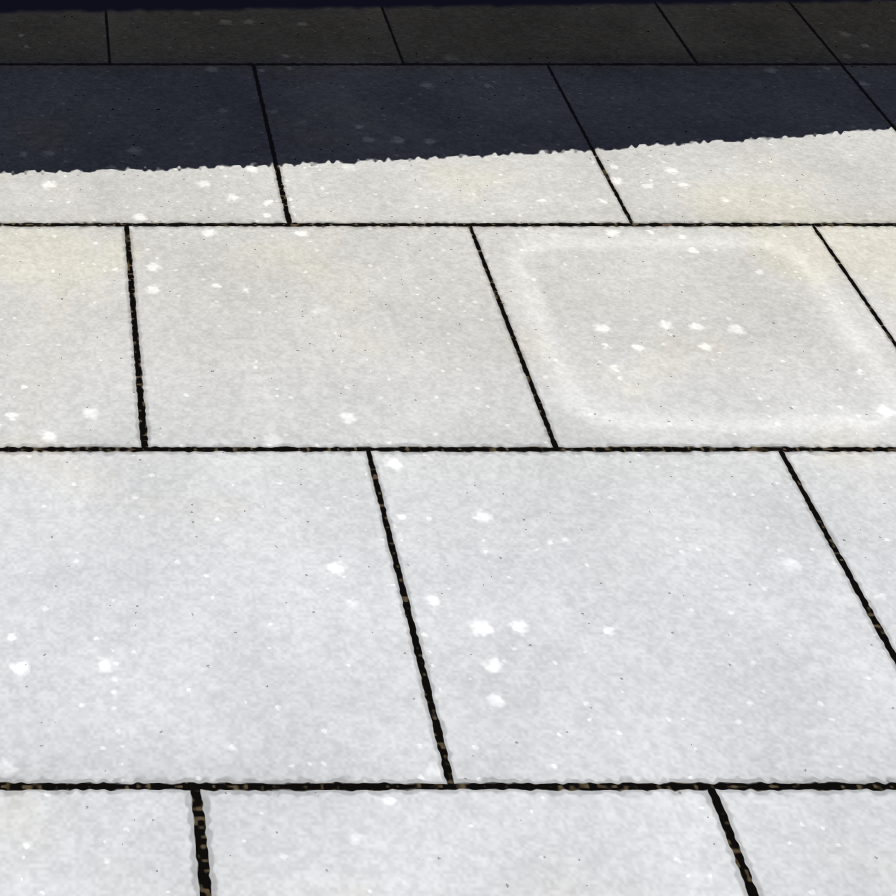
Write a Shadertoy shader that draws this texture.

```glsl
const float HORIZON = 1.0;      // height of the vanishing line above the top edge
const float VANISH_X = 0.039;
const float SLAB_WIDTH = 0.306; // at unit depth
const float ROW_DEPTH = 0.1335;

float hash(vec2 p) {
    vec3 q = fract(p.xyx * vec3(0.1031, 0.1030, 0.0973));
    q += dot(q, q.yzx + 33.33);
    return fract((q.x + q.y) * q.z);
}

float noise(vec2 p) {
    vec2 i = floor(p), f = fract(p);
    f = f * f * (3.0 - 2.0 * f);
    return mix(mix(hash(i), hash(i + vec2(1, 0)), f.x),
               mix(hash(i + vec2(0, 1)), hash(i + vec2(1, 1)), f.x), f.y);
}

float fbm(vec2 p) {
    float sum = 0.0, amp = 0.5;
    for (int i = 0; i < 4; i++) {
        sum += amp * noise(p);
        p = p * 2.03 + 17.1;
        amp *= 0.5;
    }
    return sum / 0.9375;
}

// One soft spot per grid cell, present with the given chance
float spots(vec2 p, float chance, float radius) {
    vec2 id = floor(p);
    vec2 centre = 0.3 + 0.4 * vec2(hash(id + 3.7), hash(id + 9.2));
    float size = radius * (0.4 + 0.6 * hash(id + 21.4));
    float d = length(fract(p) - centre) + 0.14 * (noise(p * 9.0) - 0.5);
    return step(hash(id), chance) * (1.0 - smoothstep(size * 0.3, size, d));
}

float stroke(float d, float halfWidth, float soft) {
    return 1.0 - smoothstep(halfWidth - soft, halfWidth + soft, d);
}

float rowOffset(float row) {
    float offsets[5] = float[5](0.255, 0.743, 0.267, 0.809, 0.312);
    return offsets[int(clamp(row, 0.0, 4.0))];
}

// Pale worn border, rounded at the corners, inside one slab
float wornFrame(vec2 local, float wobble) {
    vec2 q = abs(local - 0.5) - 0.27;
    float d = length(max(q, 0.0)) + min(max(q.x, q.y), 0.0) - 0.14;
    return exp(-pow((d + 0.04 * wobble) / 0.035, 2.0));
}

vec3 slabColor(vec2 plane, vec2 local, vec2 id, float down) {
    vec3 warm = vec3(0.850, 0.843, 0.820), cool = vec3(0.868, 0.873, 0.882);
    vec3 color = mix(warm, cool, smoothstep(0.25, 0.65, down));
    float cloud = fbm(plane * 4.0 + 5.0);
    color += 0.025 * (hash(id + 40.0) - 0.5) + 0.09 * (cloud - 0.5);
    color += vec3(0.02, 0.012, -0.015) * smoothstep(0.58, 0.8, fbm(plane * 2.3 + 31.0));

    // Fine grain, dark pits and pale flecks
    color += 0.065 * (noise(plane * 140.0) - 0.5) + 0.05 * (noise(plane * 60.0) - 0.5);
    color -= 0.22 * spots(plane * 34.0, 0.05, 0.16);
    color += 0.10 * spots(plane * 27.0 + 8.0, 0.10, 0.28);
    float cluster = smoothstep(0.42, 0.65, noise(plane * 2.7 + 12.0));
    color += 0.15 * cluster * spots(plane * 11.0 + 4.0, 0.22, 0.36);

    // Grime gathers along the near edge of each slab
    color -= 0.06 * smoothstep(0.86, 1.0, local.y) * fbm(plane * vec2(9.0, 30.0));
    float worn = id == vec2(1.0, 2.0) ? 1.0 : 0.0;
    color += 0.06 * worn * wornFrame(local, cloud - 0.5);
    return color;
}

void mainImage(out vec4 fragColor, in vec2 fragCoord) {
    vec2 uv = fragCoord / iResolution.xy;
    float soft = 0.9 / iResolution.y;
    float down = 1.0 - uv.y;
    float depth = down + HORIZON;

    // Project onto the paving: one unit per slab and per row
    vec2 plane = vec2((uv.x - VANISH_X) / (SLAB_WIDTH * depth),
                      1.0 + (0.933 - 1.0 / depth) / ROW_DEPTH);
    float row = floor(plane.y);
    float along = plane.x - rowOffset(row);
    vec2 id = vec2(floor(along), row);
    vec2 local = vec2(fract(along), fract(plane.y));
    vec3 color = slabColor(plane, local, id, down);

    // Joints, measured in canvas units; the far row holds one cut slab
    vec2 gap = min(local, 1.0 - local);
    if (row == 0.0) gap.x = min(gap.x, abs(along - 2.49));
    gap *= vec2(SLAB_WIDTH * depth, ROW_DEPTH * depth * depth);
    float ragged = noise(plane * 75.0) - 0.5;
    float jointSize = 0.75 + 0.4 * hash(vec2(round(along), row) + 6.0);
    vec2 halfWidth = depth * depth * vec2(0.0016 * jointSize, 0.00105);
    halfWidth *= 1.0 + vec2(0.5, 0.9) * ragged;
    float joint = max(stroke(gap.x, halfWidth.x, soft), stroke(gap.y, halfWidth.y, soft));
    float fringe = max(stroke(gap.x, halfWidth.x * 2.0, 0.002),
                       stroke(gap.y, halfWidth.y * 2.2, 0.002));
    vec3 soil = mix(vec3(0.06, 0.055, 0.05), vec3(0.36, 0.31, 0.23),
                    smoothstep(0.6, 0.95, noise(plane * 95.0 + 2.0)));

    // Cast shadow with a slightly rough edge
    float edge = 0.193 - 0.02 * uv.x - 0.03 * uv.x * uv.x;
    edge += 0.006 * (noise(uv * 210.0) - 0.5);
    float shade = 1.0 - smoothstep(-0.0015, 0.0015, down - edge);
    vec3 shadow = mix(vec3(0.165, 0.165, 0.175), vec3(0.155, 0.168, 0.215),
                      smoothstep(0.05, 0.09, down));
    shadow += 0.5 * (color - 0.85);
    color = mix(color * (1.0 - 0.16 * fringe), shadow, shade);
    color = mix(color, mix(soil, vec3(0.045, 0.045, 0.06), shade), joint);

    // Dark wall foot along the far edge
    float wallFoot = 0.014 - 0.013 * uv.x + 0.003 * (noise(uv * 90.0) - 0.5);
    color = mix(color, vec3(0.06, 0.06, 0.11), stroke(down, wallFoot, 0.003));
    fragColor = vec4(clamp(color, 0.0, 1.0), 1.0);
}
```
